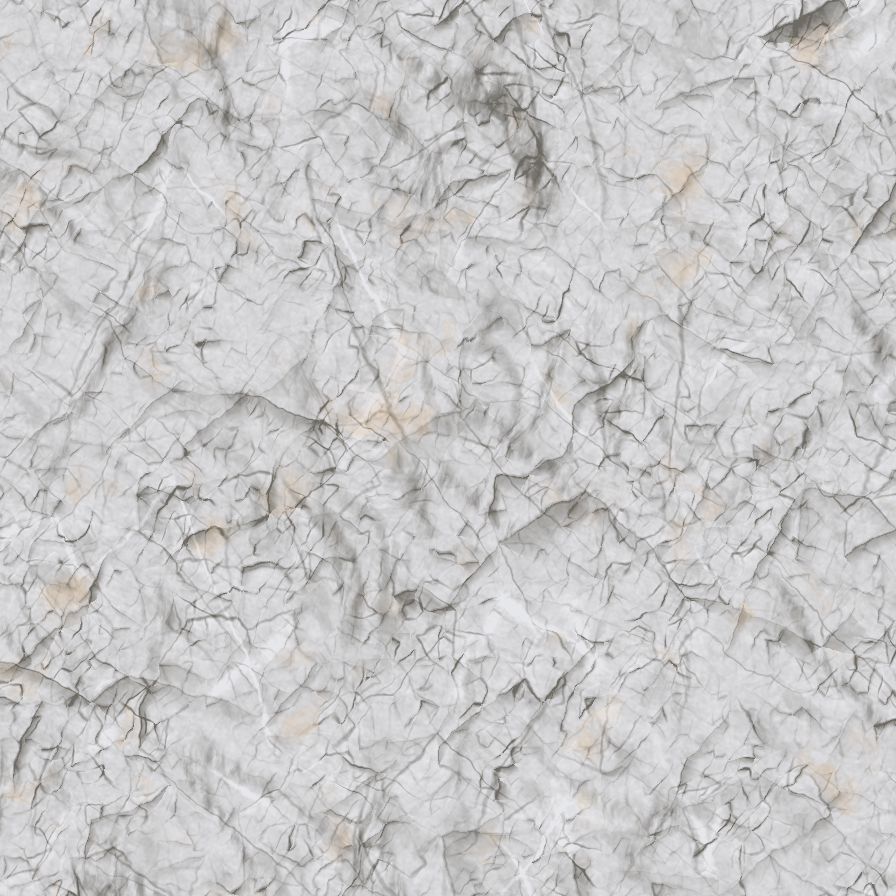
A three.js fragment shader for this texture:

```glsl
// Pale grey split rock: chipped ledges, hairline cracks, dark fractures, white veins and ochre stains.
varying vec2 vUv;

const vec3 LIGHT_STONE = vec3(0.85, 0.85, 0.86);
const vec3 DARK_STONE = vec3(0.50, 0.49, 0.47);
const vec3 OCHRE_TINT = vec3(1.0, 0.94, 0.87);
const vec2 TO_LIGHT = vec2(-0.55, 0.83);
const float BASE_TONE = 0.846;
const float WARP = 0.017;
const float CHIP_SCALE = 8.0;
const float CHIP_STEP = 1.85;
const float CRACK_WIDTH = 0.0024;
const float CRACK_DEPTH = 0.27;
const float LEDGE_WIDTH = 0.26;
const float LEDGE_SHADOW = 0.30;
const float RELIEF = 0.17;
const float FRACTURE_DEPTH = 0.17;
const float VEIN_GLOW = 0.09;
const float GRAIN = 0.035;

vec2 hash2(vec2 p) {
  vec3 q = fract(p.xyx * vec3(0.1031, 0.1030, 0.0973));
  q += dot(q, q.yzx + 33.33);
  return fract((q.xx + q.yz) * q.zy);
}

float corner(vec2 cell, vec2 f, vec2 o) {
  return dot(hash2(cell + o) * 2.0 - 1.0, f - o);
}

float gradientNoise(vec2 p) {
  vec2 i = floor(p), f = fract(p);
  vec2 u = f * f * f * (f * (f * 6.0 - 15.0) + 10.0);
  float low = mix(corner(i, f, vec2(0.0)), corner(i, f, vec2(1.0, 0.0)), u.x);
  float high = mix(corner(i, f, vec2(0.0, 1.0)), corner(i, f, vec2(1.0)), u.x);
  return mix(low, high, u.y);
}

mat2 rotation(float a) {
  return mat2(cos(a), -sin(a), sin(a), cos(a));
}

float fbm(vec2 p) {
  float sum = 0.0, gain = 1.0;
  for (int i = 0; i < 5; i++) {
    sum += gain * gradientNoise(p);
    p = rotation(0.6) * p * 2.03 + 17.3;
    gain *= 0.55;
  }
  return sum;
}

// Voronoi chips of random height: x = crack darkness, y = ledge shadow, z = lit rim
vec3 chips(vec2 p, float scale, float angle) {
  mat2 toCell = mat2(1.4, 0.0, 0.0, 0.7) * rotation(angle) * scale;
  p = toCell * p + scale * 3.7;
  vec2 base = floor(p), f = fract(p), home = vec2(0.0), nearest = vec2(0.0);
  float best = 8.0;
  for (int y = -1; y <= 1; y++) for (int x = -1; x <= 1; x++) {
    vec2 o = vec2(float(x), float(y));
    vec2 r = o + hash2(base + o) - f;
    if (dot(r, r) < best) { best = dot(r, r); nearest = r; home = o; }
  }
  float edge = 8.0;
  vec2 normal = vec2(0.0, 1.0), other = home;
  for (int y = -2; y <= 2; y++) for (int x = -2; x <= 2; x++) {
    vec2 o = home + vec2(float(x), float(y));
    vec2 r = o + hash2(base + o) - f, gap = r - nearest;
    if (dot(gap, gap) > 0.00001) {
      float d = dot(0.5 * (r + nearest), normalize(gap));
      if (d < edge) { edge = d; normal = normalize(gap); other = o; }
    }
  }
  float rise = hash2(base + other + 71.0).x - hash2(base + home + 71.0).x;
  float facing = dot(normalize(normal * toCell), TO_LIGHT);
  float crack = abs(rise) * (1.0 - smoothstep(0.0, CRACK_WIDTH * scale, edge));
  float slope = 1.0 - smoothstep(0.0, LEDGE_WIDTH, edge);
  return vec3(crack, max(rise, 0.0) * max(facing + 0.15, 0.0) * slope,
              max(-rise, 0.0) * max(facing, 0.0) * slope);
}

// Long thin line along the zero contour of stretched noise
float seam(vec2 p, float angle, float across, float width) {
  float n = gradientNoise(rotation(angle) * p * vec2(across, across * 0.25) + across * 5.1);
  return 1.0 - smoothstep(0.1 * width, width, abs(n));
}

float rockHeight(vec2 p) {
  return fbm(rotation(0.8) * p * vec2(30.0, 16.0));
}

void main() {
  vec2 uv = vUv;
  vec2 p = uv + WARP * vec2(fbm(uv * 9.0 + 3.0), fbm(uv * 9.0 + 41.0));
  float busy = smoothstep(-0.35, 0.3, fbm(uv * 6.0 + 9.0));
  float mottle = fbm(p * 16.0 + 60.0);

  // Soft relief and cloudy patches
  float tone = BASE_TONE + 0.02 * mottle;
  tone += RELIEF * (0.45 + 0.55 * busy) * (rockHeight(p) - rockHeight(p + TO_LIGHT * 0.004));
  tone -= 0.07 * smoothstep(0.1, 0.5, fbm(rotation(0.7) * p * vec2(26.0, 11.0) + 25.0));

  // Chips from plates to splinters, with cracks that fade in and out
  for (int i = 0; i < 4; i++) {
    float level = float(i);
    float scale = CHIP_SCALE * pow(CHIP_STEP, level);
    vec3 chip = chips(p, scale, 0.95 - 1.5 * mod(level, 2.0));
    float strength = mix(0.85, 0.3 + 0.8 * busy, level / 3.0);
    float fade = smoothstep(-0.25, 0.3, gradientNoise(uv * scale * 0.9 + level * 7.3));
    tone += strength * (0.06 * chip.z - 1.5 * fade * CRACK_DEPTH * chip.x);
    tone -= strength * LEDGE_SHADOW * (0.3 + 1.1 * fade) * chip.y;
  }

  // Dark fractures with streaky edges, then hairlines
  float streak = clamp(0.6 + 1.8 * fbm(rotation(-0.2) * p * vec2(80.0, 22.0)), 0.0, 1.4);
  for (int i = 0; i < 3; i++) {
    float k = float(i);
    float angle = -0.25 + 0.48 * k;
    float open = smoothstep(0.04, 0.3, gradientNoise(uv * 4.5 + k * 13.7 + 2.0));
    tone -= FRACTURE_DEPTH * open * streak * seam(p, angle, 5.5 + k, 0.06);
    tone -= 0.12 * (0.15 + open) * seam(p + 5.0, angle, 8.0 + k, 0.02);
  }

  // White veins and fine grain
  float veinGap = smoothstep(0.05, 0.25, gradientNoise(uv * 6.0 + 80.0));
  tone += VEIN_GLOW * veinGap * (seam(p + 9.0, -0.55, 6.0, 0.025) + seam(p + 2.0, 0.6, 7.0, 0.02));
  tone += GRAIN * (gradientNoise(uv * 210.0) + gradientNoise(uv * 95.0));

  // Ochre stains over the stone ramp
  float ramp = clamp((tone - 0.5) / 0.35, -0.2, 1.15);
  vec3 stone = mix(DARK_STONE, LIGHT_STONE, ramp);
  float stain = smoothstep(0.17, 0.5, fbm(p * 10.0 + 33.0)) * clamp(0.6 + 1.5 * mottle, 0.0, 1.0);
  gl_FragColor = vec4(stone * mix(vec3(1.0), OCHRE_TINT, stain), 1.0);
}
```
